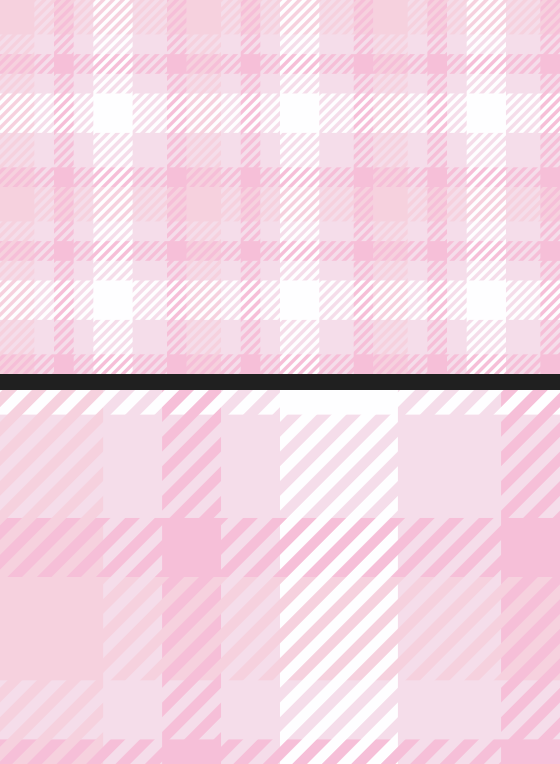
Top, the full canvas; bottom, a detail of the centre.
Give the GLSL for this pattern, as a Shadertoy shader.

```glsl
// Pastel pink tartan: the same band sequence both ways, woven with a diagonal twill.

const vec2 REPEATS = vec2(3.0, 2.0);
const float THREADS = 38.0;       // band units in one repeat
const float TWILL_LINES = 19.0;   // diagonal lines in one repeat, two threads each

const vec3 PALE = vec3(0.960, 0.868, 0.918);
const vec3 BLUSH = vec3(0.965, 0.820, 0.872);
const vec3 ROSE = vec3(0.965, 0.750, 0.846);
const vec3 WHITE = vec3(0.998, 0.996, 1.0);

// Smooth coverage of a wrapped band, measured in threads.
float band(float t, float start, float width, float pixel) {
    float offset = t - start - 0.5 * width;
    float dist = abs(offset - THREADS * round(offset / THREADS));
    return clamp((0.5 * width - dist) / pixel + 0.5, 0.0, 1.0);
}

// Colour of the yarn at one position of the repeat.
vec3 yarn(float position, float pixelSize) {
    float t = fract(position) * THREADS;
    float pixel = pixelSize * THREADS;
    vec3 colour = mix(PALE, BLUSH, band(t, 0.0, 7.0, pixel));
    colour = mix(colour, ROSE, band(t, 11.0, 4.0, pixel));
    colour = mix(colour, WHITE, band(t, 19.0, 8.0, pixel));
    return mix(colour, ROSE, band(t, 34.0, 4.0, pixel));
}

// Diagonal mask with lines and gaps of equal width.
float twill(vec2 p, vec2 pixelSize) {
    float phase = fract((p.x + p.y) * TWILL_LINES);
    float edge = 0.25 - abs(phase - 0.5);
    return clamp(edge / (TWILL_LINES * length(pixelSize)) + 0.5, 0.0, 1.0);
}

void mainImage(out vec4 fragColor, in vec2 fragCoord) {
    vec2 uv = fragCoord / iResolution.xy;
    vec2 p = vec2(uv.x, 1.0 - uv.y) * REPEATS;
    vec2 pixelSize = REPEATS / iResolution.xy;

    // Vertical and horizontal yarns alternate along the twill.
    vec3 warp = yarn(p.x, pixelSize.x);
    vec3 weft = yarn(p.y, pixelSize.y);
    fragColor = vec4(mix(warp, weft, twill(p, pixelSize)), 1.0);
}
```
